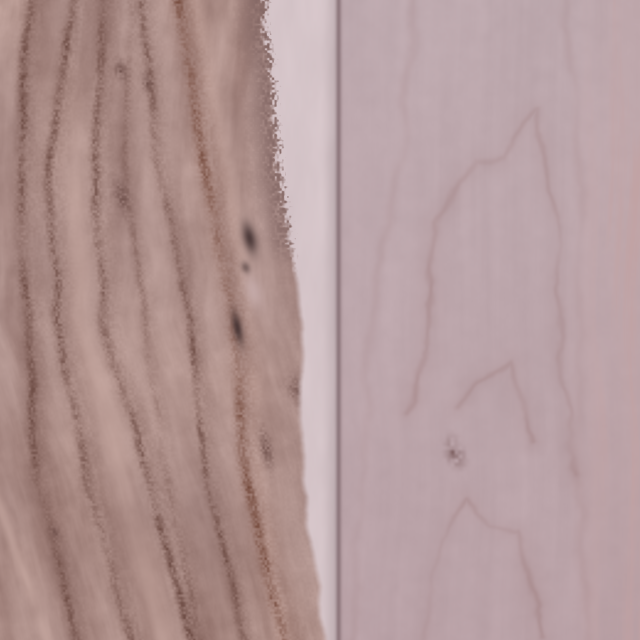
Write a WebGL 2 fragment shader that draws this texture.

```glsl
#version 300 es
precision highp float;
// Two wooden boards: a brown, veined one with a ragged bark edge on the left,
// and a pale pink one with arched grain on the right, parted by a dark seam.
// Veins are bent paths through five heights; fine grain is stretched noise.
uniform vec2 u_resolution;
out vec4 fragColor;

float hash(vec2 p) {
  vec3 q = fract(vec3(p.xyx) * 0.1031);
  q += dot(q, q.yzx + 33.33);
  return fract((q.x + q.y) * q.z);
}

float noise(vec2 p) {
  vec2 i = floor(p), f = fract(p);
  f = f * f * (3.0 - 2.0 * f);
  return mix(mix(hash(i), hash(i + vec2(1, 0)), f.x),
             mix(hash(i + vec2(0, 1)), hash(i + vec2(1, 1)), f.x), f.y);
}

float fbm(vec2 p) {
  float sum = 0.0, amp = 0.533;
  for (int i = 0; i < 4; i++) {
    sum += amp * noise(p);
    p = p * 2.03 + 17.1;
    amp *= 0.5;
  }
  return sum;
}

// Path through five x values, evenly spaced from the top (t = 0) down
float path(float t, float a, float b, float c, float d, float e) {
  vec4 ramp = clamp(t * 4.0 - vec4(0, 1, 2, 3), 0.0, 1.0);
  return a + dot(ramp, vec4(b - a, c - b, d - c, e - d));
}

float bell(float d, float width) { return exp(-d * d / (width * width)); }

// Soft ellipse leaning with the grain
float spot(vec2 p, float x, float y, float w, float h) {
  vec2 d = p - vec2(x, y);
  d.x -= d.y * 0.2;
  d /= vec2(w, h);
  return exp(-dot(d, d));
}

// Vein with a broken dark core and a soft shoulder
float vein(vec2 p, float x, float width, float seed) {
  float d = p.x - x - 0.016 * (fbm(vec2(seed, p.y * 9.0)) - 0.5);
  float patchy = smoothstep(0.15, 0.8, fbm(vec2(seed * 3.7, p.y * 13.0)));
  return (0.2 + patchy) * bell(d, width) * 0.65 + 0.25 * bell(d - width, width * 3.0);
}

float segment(vec2 p, vec2 a, vec2 b) {
  vec2 ab = b - a;
  return length(p - a - ab * clamp(dot(p - a, ab) / dot(ab, ab), 0.0, 1.0));
}

// Distance to an open line of four corners
float bent(vec2 p, vec2 a, vec2 b, vec2 c, vec2 d) {
  return min(segment(p, a, b), min(segment(p, b, c), segment(p, c, d)));
}

vec3 brownBoard(vec2 p, float edge, float speckle) {
  float bend = path(p.y, 0.163, 0.146, 0.159, 0.230, 0.293);
  float along = p.x - bend + 0.012 * (noise(p * 12.0) - 0.5);
  float broad = fbm(vec2(along * 22.0, p.y * 3.5));
  vec3 col = mix(vec3(0.60, 0.47, 0.44), vec3(0.74, 0.62, 0.59), smoothstep(0.2, 0.8, broad));
  col += 0.06 * (fbm(vec2(along * 95.0, p.y * 20.0)) - 0.5) + 0.07 * (fbm(p * 45.0) - 0.5);
  col = mix(col, vec3(0.67, 0.57, 0.57), 0.4 * fbm(p * vec2(9, 5)));
  // Lighter bands between the veins
  float light = bell(along + 0.035, 0.020) * smoothstep(0.1, 0.35, p.y)
              + bell(p.x - path(p.y, 0.305, 0.350, 0.392, 0.405, 0.440), 0.013)
              + bell(p.x - path(p.y, -0.16, -0.12, -0.07, -0.015, 0.075), 0.009);
  col = mix(col, vec3(0.78, 0.66, 0.63), 0.55 * min(light, 1.0) * (0.4 + noise(p * 20.0)));
  // Main veins, left to right
  float dark = vein(p, path(p.y, 0.046, 0.030, 0.045, 0.055, 0.120), 0.007, 1.0)
             + vein(p, path(p.y, 0.112, 0.074, 0.091, 0.134, 0.205), 0.007, 2.0)
             + vein(p, bend, 0.007, 3.0)
             + 0.5 * vein(p, path(p.y, 0.205, 0.190, 0.228, 0.260, 0.310), 0.006, 4.0)
             + vein(p, path(p.y, 0.224, 0.243, 0.294, 0.320, 0.385), 0.006, 5.0);
  float rust = vein(p, path(p.y, 0.276, 0.316, 0.368, 0.385, 0.443), 0.008, 6.0);
  col = mix(col, vec3(0.45, 0.32, 0.29), min(dark, 1.0) * (0.4 + 0.7 * speckle));
  col = mix(col, vec3(0.50, 0.34, 0.29), min(rust, 1.0) * (0.4 + 0.8 * speckle));
  // Grainy bark beside the edge, strongest at the top
  float bark = smoothstep(0.055, 0.012, edge - p.x) * (1.0 - 0.85 * smoothstep(0.36, 0.43, p.y));
  col = mix(col, vec3(0.50, 0.39, 0.38), bark * (0.3 + 0.6 * speckle));
  // Flecks, then the deep knots and their pale neighbour
  float fleck = spot(p, 0.189, 0.11, 0.010, 0.015) + spot(p, 0.23, 0.13, 0.008, 0.013)
              + spot(p, 0.191, 0.308, 0.012, 0.026) + spot(p, 0.416, 0.70, 0.010, 0.03)
              + spot(p, 0.465, 0.61, 0.013, 0.02) + spot(p, 0.086, 0.833, 0.007, 0.01);
  col = mix(col, vec3(0.45, 0.33, 0.31), min(fleck, 1.0) * (0.3 + 0.7 * speckle));
  col = mix(col, vec3(0.79, 0.69, 0.69), 0.7 * spot(p, 0.396, 0.455, 0.013, 0.026));
  float knot = spot(p, 0.39, 0.372, 0.010, 0.023) + spot(p, 0.371, 0.512, 0.007, 0.024)
             + 0.6 * spot(p, 0.384, 0.418, 0.007, 0.009);
  return mix(col, vec3(0.27, 0.20, 0.20), 0.9 * min(knot, 1.0));
}

vec3 paleBoard(vec2 p) {
  float grain = fbm(vec2(p.x * 60.0 + 2.0 * noise(p * 4.0), p.y * 3.0));
  vec3 col = mix(vec3(0.745, 0.665, 0.685), vec3(0.725, 0.632, 0.652), p.y);
  col += 0.025 * (grain - 0.5) + 0.04 * (fbm(p * vec2(6, 4)) - 0.5) + 0.02 * (fbm(p * 50.0) - 0.5);
  float streak = smoothstep(0.4, 0.75, grain);
  col = mix(col, vec3(0.76, 0.63, 0.63), smoothstep(0.88, 1.0, p.x) * (0.2 + 0.6 * streak));
  // Arched growth lines, faint and broken
  vec2 w = p + 0.03 * (vec2(fbm(p * 14.0), fbm(p * 14.0 + 40.0)) - 0.5);
  vec2 peak = vec2(0.837, 0.168), left = vec2(0.745, 0.253), right = vec2(0.86, 0.27), low = vec2(0.768, 0.827);
  float d = bent(w, vec2(0.63, 0.64), vec2(0.67, 0.56), vec2(0.68, 0.35), left);
  d = min(d, bent(w, left, vec2(0.79, 0.25), peak, right));
  d = min(d, bent(w, right, vec2(0.873, 0.40), vec2(0.875, 0.58), vec2(0.90, 0.74)));
  d = min(d, bent(w, vec2(0.715, 0.63), vec2(0.742, 0.592), vec2(0.795, 0.56), vec2(0.833, 0.69)));
  d = min(d, bent(w, vec2(0.665, 1), vec2(0.675, 0.89), vec2(0.722, 0.785), low));
  d = min(d, bent(w, low, vec2(0.815, 0.833), vec2(0.833, 0.9), vec2(0.84, 1)));
  float side = bell(w.x - path(p.y, 0.65, 0.623, 0.585, 0.56, 0.55), 0.008)
             + bell(w.x - path(p.y, 0.885, 0.91, 0.905, 0.9, 0.92), 0.008);
  float line = 0.26 * bell(d, 0.005) + 0.12 * bell(d, 0.02) + 0.14 * side;
  col = mix(col, vec3(0.62, 0.49, 0.49), line * (0.3 + 1.1 * noise(p * 13.0)));
  float knot = spot(p, 0.711, 0.708, 0.012, 0.02) * noise(p * 150.0);
  return mix(col, vec3(0.46, 0.34, 0.34), knot);
}

void main() {
  vec2 p = gl_FragCoord.xy / u_resolution;
  p.y = 1.0 - p.y;
  float speckle = noise(p * 260.0);
  float edge = path(p.y, 0.412, 0.435, 0.470, 0.472, 0.508) + 0.012 * (fbm(vec2(p.y * 22.0, 4)) - 0.5);
  edge += 0.016 * (speckle - 0.5) * smoothstep(0.45, 0.35, p.y);
  // Pale sapwood strip between bark and seam
  vec3 sapwood = vec3(0.835, 0.77, 0.785) + 0.04 * (fbm(p * vec2(40, 12)) - 0.5);
  sapwood -= 0.07 * smoothstep(0.5, 0.526, p.x);
  vec3 col = mix(brownBoard(p, edge, speckle), sapwood, smoothstep(-0.006, 0.007, p.x - edge));
  col = mix(col, paleBoard(p), smoothstep(0.526, 0.531, p.x));
  // Seam
  col = mix(col, vec3(0.52, 0.43, 0.45), 0.8 * bell(p.x - 0.529, 0.0045));
  fragColor = vec4(col, 1);
}
```
